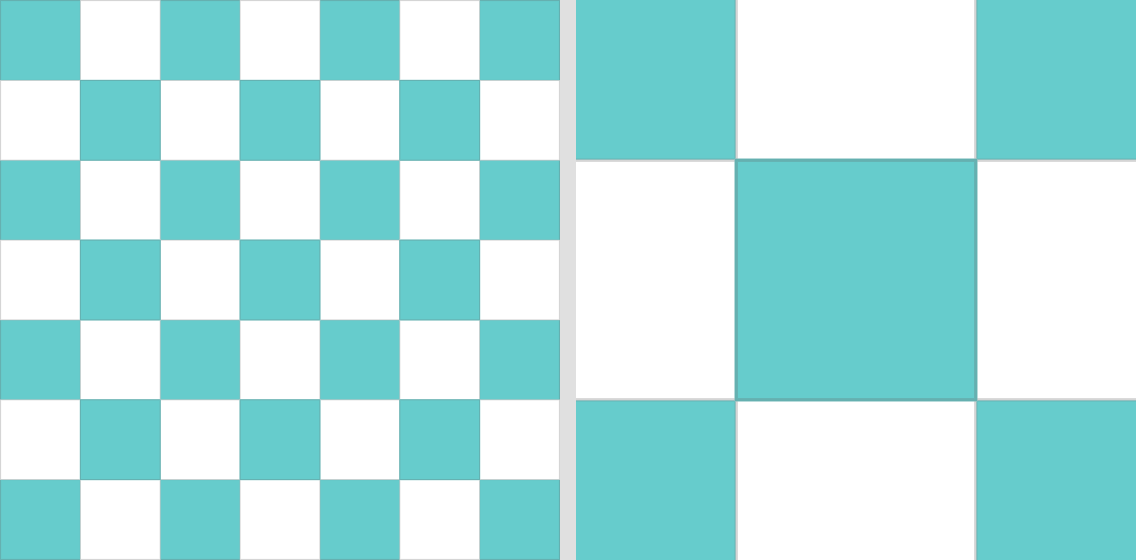
Left: the whole. Right: its middle third, enlarged.
Give the GLSL for this pattern, as a WebGL 2 fragment shader.

```glsl
#version 300 es
precision highp float;
// Seven by seven checkerboard in aqua and white with hairline grey cell outlines.

uniform vec2 u_resolution;
out vec4 fragColor;

const float CELLS = 7.0;
const float LINE_WIDTH = 1.0 / 512.0;
const float PITCH = (1.0 - LINE_WIDTH) / CELLS;
const float EVEN_GROWTH = -0.2 * LINE_WIDTH;  // fill stops short of the line
const float ODD_GROWTH = 0.5 * LINE_WIDTH;    // fill runs under the whole line
const float LINE_OPACITY = 0.27;
const vec3 AQUA = vec3(0.40, 0.80, 0.80);
const vec3 WHITE = vec3(1.0);
const vec3 LINE_GREY = vec3(0.39);

// Coverage of squares repeated every second cell, the first centred at firstCentre.
float squares(vec2 grid, float firstCentre, float growth, float pixel) {
    vec2 local = abs(mod(grid - firstCentre + 1.0, 2.0) - 1.0) * PITCH;
    vec2 inside = clamp((0.5 * PITCH + growth - local) / pixel + 0.5, 0.0, 1.0);
    return inside.x * inside.y;
}

// Exact share of a pixel, on each axis, covered by the nearest grid line.
vec2 lineCoverage(vec2 grid, float pixel) {
    vec2 dist = abs(grid - round(grid)) * PITCH;
    vec2 outer = min(dist + 0.5 * pixel, vec2(0.5 * LINE_WIDTH));
    vec2 inner = max(dist - 0.5 * pixel, vec2(-0.5 * LINE_WIDTH));
    return clamp((outer - inner) / pixel, 0.0, 1.0);
}

void main() {
    vec2 uv = gl_FragCoord.xy / u_resolution;
    float pixel = 1.0 / min(u_resolution.x, u_resolution.y);
    vec2 grid = (uv - 0.5 * LINE_WIDTH) / PITCH;

    // Fills: the rim takes the colour of the cell just inside it.
    float rim = max(LINE_WIDTH, pixel) / PITCH;
    vec2 fillGrid = clamp(grid, rim, CELLS - rim);
    float evenFill = squares(fillGrid, 0.5, EVEN_GROWTH, pixel);
    float oddFill = squares(fillGrid, 1.5, ODD_GROWTH, pixel);
    vec3 color = mix(WHITE, AQUA, max(evenFill, oddFill));

    // Translucent outlines over the fills.
    vec2 lines = lineCoverage(grid, pixel);
    color = mix(color, LINE_GREY, LINE_OPACITY * max(lines.x, lines.y));

    fragColor = vec4(color, 1.0);
}
```
